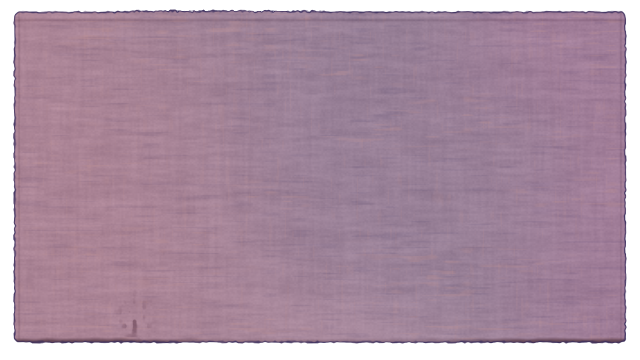
Write a Shadertoy shader that draws this texture.

```glsl
// A worn mauve cloth panel with rounded corners on a white ground.
// Stretched value noise makes the threads and slubs; a rounded box with
// a frayed distance gives the navy rim, the folds and the shaded hem.

#define PANEL_CENTER vec2(0.500, 0.508)
#define PANEL_MARGIN 0.039
#define PANEL_HALF_HEIGHT 0.460
#define CORNER_RADIUS 0.016
#define RIM_WIDTH 0.0036
#define FRAY 0.0042
#define WEAVE_CONTRAST 0.085
#define SLUB_STRENGTH 0.30
#define ROSE vec3(0.672, 0.520, 0.588)
#define SLATE vec3(0.596, 0.502, 0.592)
#define VIOLET vec3(0.630, 0.492, 0.598)
#define NAVY vec3(0.215, 0.170, 0.360)

float hash(vec2 cell) {
    vec3 q = fract(cell.xyx * vec3(0.1031, 0.1030, 0.0973));
    q += dot(q, q.yzx + 33.33);
    return fract((q.x + q.y) * q.z);
}

float noise(vec2 p) {
    vec2 cell = floor(p), f = fract(p);
    f = f * f * (3.0 - 2.0 * f);
    return mix(mix(hash(cell), hash(cell + vec2(1, 0)), f.x),
               mix(hash(cell + vec2(0, 1)), hash(cell + vec2(1, 1)), f.x), f.y);
}

float roundedBox(vec2 p, vec2 halfSize, float radius) {
    vec2 q = abs(p) - halfSize + radius;
    return length(max(q, 0.0)) + min(max(q.x, q.y), 0.0) - radius;
}

// Soft line of a given width centred where d is zero
float softLine(float d, float width) {
    return exp(-d * d / (width * width));
}

// Signed thread brightness: long horizontal yarns over fainter vertical ones
float weave(vec2 p) {
    float sum = 0.0, weight = 0.30;
    vec2 scale = vec2(5.0, 46.0);
    for (int i = 0; i < 3; i++) {
        sum += weight * (noise(p * scale + float(i) * 17.0) - 0.5);
        scale *= vec2(2.3, 1.9);
        weight *= 1.1;
    }
    sum += 0.24 * (noise(p * vec2(130.0, 9.0) + 61.0) - 0.5);
    sum += 0.14 * (noise(p * vec2(34.0, 4.0) + 83.0) - 0.5);
    return sum + 0.30 * (noise(p * vec2(200.0, 230.0)) - 0.5);
}

// Broad fading of the dye, from rose at the left to slate and violet
vec3 dye(vec2 uv, vec2 p) {
    float drift = 0.12 * (noise(p * vec2(2.0, 5.0) + 7.0) - 0.5);
    float x = uv.x + drift + 0.10 * (uv.y - 0.5);
    vec3 color = mix(ROSE, SLATE, smoothstep(0.05, 0.62, x));
    color = mix(color, VIOLET, smoothstep(0.66, 0.96, x));
    vec2 glow = (uv - vec2(0.55, 0.05)) / vec2(0.20, 0.11);
    return color + vec3(0.065, 0.045, 0.035) * exp(-dot(glow, glow));
}

vec3 cloth(vec2 uv, vec2 p) {
    vec3 color = dye(uv, p);
    color += WEAVE_CONTRAST * weave(p) * vec3(1.0, 0.95, 0.9);

    // Warm slubs along the yarns, with a few upright ones
    float slub = smoothstep(0.68, 0.95, noise(p * vec2(20.0, 150.0) + 29.0));
    slub *= smoothstep(0.35, 0.75, noise(p * vec2(4.0, 11.0) + 41.0));
    float upright = smoothstep(0.76, 0.96, noise(p * vec2(140.0, 20.0) + 53.0));
    color = mix(color, vec3(0.74, 0.56, 0.57), SLUB_STRENGTH * (slub + 0.5 * upright));

    // Bluish dark yarns and a stain near the lower left
    float darkYarn = smoothstep(0.72, 0.95, noise(p * vec2(12.0, 125.0) + 97.0));
    color -= 0.030 * darkYarn * vec3(1.0, 0.8, 0.5);
    vec2 stain = (uv - vec2(0.21, 0.11)) / vec2(0.022, 0.055);
    float specks = smoothstep(0.52, 0.85, noise(p * 75.0 + 13.0));
    return color - 0.16 * specks * exp(-dot(stain, stain));
}

void mainImage(out vec4 fragColor, in vec2 fragCoord) {
    vec2 uv = fragCoord / iResolution.xy;
    vec2 p = fragCoord / iResolution.y;
    float aspect = iResolution.x / iResolution.y;
    float pixel = 1.0 / iResolution.y;
    vec2 local = p - PANEL_CENTER * vec2(aspect, 1.0);
    vec2 halfSize = vec2(0.5 * aspect - PANEL_MARGIN, PANEL_HALF_HEIGHT);

    // Frayed outline, with loose threads on part of the top edge
    float loose = smoothstep(0.17, 0.22, uv.x) * smoothstep(0.53, 0.48, uv.x)
                * step(0.0, local.y);
    float fray = FRAY * (noise(p * 110.0) - 0.5 + loose * noise(p * 150.0 + 5.0));
    float edge = roundedBox(local, halfSize, CORNER_RADIUS) - fray;

    // Folds just inside the top and the sides
    vec3 color = cloth(uv, p);
    float top = halfSize.y - local.y, side = halfSize.x - abs(local.x);
    float hem = halfSize.y + local.y;
    color -= 0.065 * softLine(top - 0.024, 0.004);
    color += 0.025 * softLine(top - 0.013, 0.006);
    color -= 0.050 * softLine(side - 0.014, 0.003);

    // Brown hem, heaviest toward the two lower corners
    float heavy = 0.35 + 0.65 * max(smoothstep(0.36, 0.20, uv.x), smoothstep(0.66, 0.85, uv.x));
    float hemShade = smoothstep(0.016, 0.003, hem + 0.005 * (noise(p * 30.0) - 0.5));
    color = mix(color, vec3(0.36, 0.24, 0.29), 0.85 * heavy * hemShade);

    // Navy rim, then the white ground
    float rim = smoothstep(-RIM_WIDTH - pixel, -RIM_WIDTH + pixel, edge);
    color = mix(color, NAVY, rim * (0.65 + 0.35 * noise(p * 60.0 + 3.0)));
    color = mix(color, vec3(1.0), smoothstep(-0.7 * pixel, 0.7 * pixel, edge));
    fragColor = vec4(clamp(color, 0.0, 1.0), 1.0);
}
```
